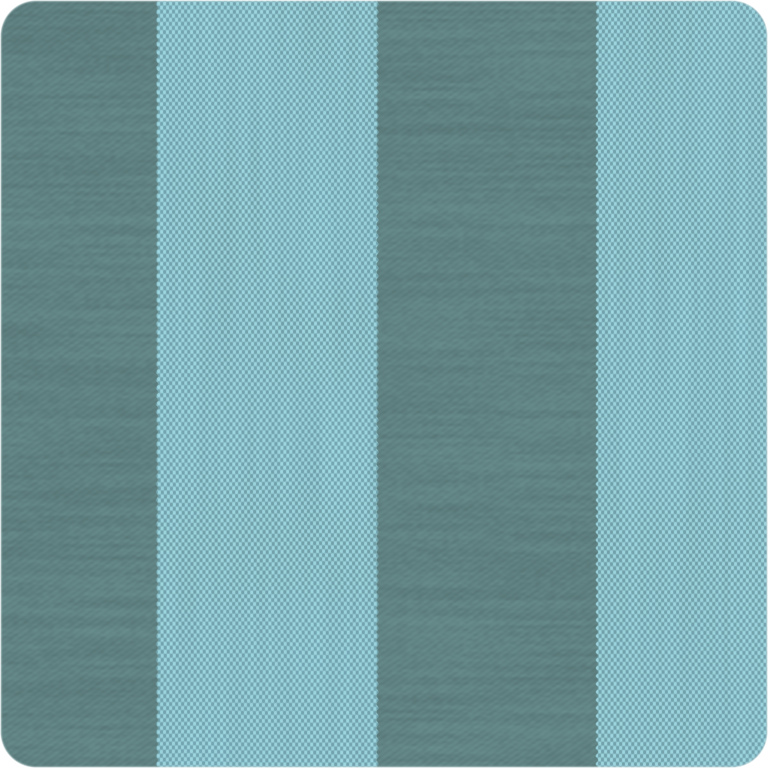
Give the GLSL for this texture, as a three.js fragment shader.

```glsl
varying vec2 vUv;

const float TAU = 6.2831853;

float hash(vec2 p) {
  p = fract(p * vec2(0.1031, 0.1137));
  p += dot(p, p.yx + 33.33);
  return fract((p.x + p.y) * p.x * 17.0);
}

float noise(vec2 p) {
  vec2 cell = floor(p);
  vec2 f = fract(p);
  f = f * f * (3.0 - 2.0 * f);
  return mix(mix(hash(cell), hash(cell + vec2(1.0, 0.0)), f.x),
             mix(hash(cell + vec2(0.0, 1.0)), hash(cell + 1.0), f.x), f.y);
}

// Pale stripe: staggered oval stitches on a bluer ground
vec3 paleWeave(vec2 p) {
  vec2 warp = vec2(noise(p * vec2(9.0, 14.0)), noise(p.yx * 12.0 + 40.0)) - 0.5;
  vec2 phase = TAU * (p * vec2(128.0, 96.0) + warp * 0.25);
  float stitch = cos(phase.x) * cos(phase.y);
  stitch = smoothstep(-0.75, 0.75, stitch);
  vec3 gap = mix(vec3(0.44, 0.62, 0.65), vec3(0.45, 0.65, 0.70), noise(p * 7.0));
  vec3 color = mix(gap, vec3(0.61, 0.83, 0.865), stitch);
  float thread = noise(vec2(p.x * 128.0, p.y * 5.0)) - 0.5;
  return color * (1.0 + 0.035 * thread);
}

// Dark stripe: fine diagonal twill with uneven horizontal threads
vec3 darkTwill(vec2 p) {
  float twill = sin(TAU * (p.x * 92.0 - p.y * 128.0));
  float thread = noise(vec2(p.x * 7.0, p.y * 190.0)) - 0.5;
  float fiber = noise(p * vec2(150.0, 300.0) + 70.0) - 0.5;
  float band = noise(vec2(p.x * 3.0, p.y * 18.0) + 20.0) - 0.5;
  float shade = 0.022 * twill + 0.075 * thread + 0.06 * fiber + 0.035 * band;
  return vec3(0.375, 0.508, 0.509) * (1.0 + shade);
}

void main() {
  vec2 p = vUv;
  float aa = max(fwidth(p.x), 0.0008);

  // Wide stripes with a toothed seam
  float stripe = abs(mod(p.x - 0.348 + 0.28635, 0.5727) - 0.28635) - 0.1435;
  stripe += 0.0014 * cos(TAU * p.y * 96.0);
  vec3 color = mix(paleWeave(p), darkTwill(p), smoothstep(-aa, aa, stripe));

  // Rounded swatch with a thin pale rim on white
  vec2 corner = abs(p - 0.5) - 0.453;
  float border = length(max(corner, 0.0)) + min(max(corner.x, corner.y), 0.0) - 0.046;
  color = mix(color, vec3(0.75, 0.83, 0.84), 0.5 * smoothstep(-0.003, 0.0, border));
  color = mix(color, vec3(1.0), smoothstep(-aa, aa, border));

  gl_FragColor = vec4(color, 1.0);
}
```
